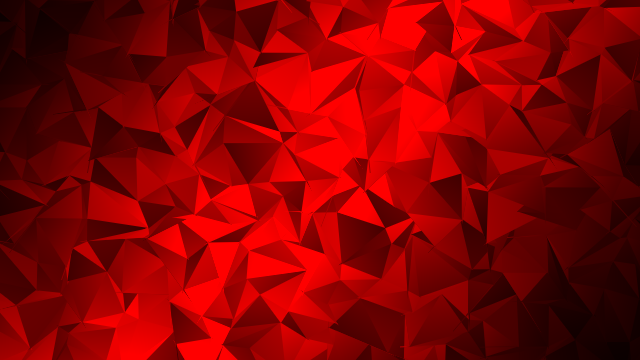
Give the GLSL for this background, as a WebGL 1 fragment shader.

```glsl
precision highp float;
// Low-poly field of red facets, lit by a slanted band of light that fades to black.
// A jittered grid is split into triangles; folded triangles overlap as sharp shards.
// Each facet has a random shade and slight tilt, multiplied by the band's glow.

#define ROWS 13.5                    // grid cells per canvas height
#define JITTER 0.74                  // vertex displacement in cells, below 1
#define SHADE_MIN 0.36               // darkest facet
#define SHADE_MAX 1.02               // brightest facet
#define TILT 0.10                    // brightness slope inside a facet
#define BAND_FOOT vec2(0.52, 0.0)    // where the light band meets the bottom
#define BAND_NORMAL vec2(0.827, -0.562)
#define BAND_WIDTH 0.70
#define CORE_WIDTH 0.22
#define CORE_GAIN 0.20
#define FACET_RED vec3(1.0, 0.0, 0.0)

uniform vec2 u_resolution;

float hash(vec2 p) {
  return fract(sin(dot(p, vec2(127.1, 311.7))) * 43758.5453);
}

vec2 gridVertex(vec2 id) {
  vec2 offset = vec2(hash(id), hash(id + 57.3)) * 2.0 - 1.0;
  return id + JITTER * offset;
}

// Signed distance to the line a-b, positive on its left
float edgeDistance(vec2 p, vec2 a, vec2 b) {
  vec2 e = b - a;
  vec2 r = p - a;
  return (e.x * r.y - e.y * r.x) / max(length(e), 0.0001);
}

// Paint one triangle over the shade, softening only outside its edges
float paintFacet(float shade, vec2 p, vec2 a, vec2 b, vec2 c, vec2 seed, float pixel) {
  float winding = edgeDistance(c, a, b) < 0.0 ? -1.0 : 1.0;
  float inside = min(winding * edgeDistance(p, a, b),
                 min(winding * edgeDistance(p, b, c), winding * edgeDistance(p, c, a)));
  float coverage = clamp(inside / pixel + 1.0, 0.0, 1.0);
  float angle = 6.2832 * hash(seed + 11.7);
  float slope = dot(p - (a + b + c) / 3.0, vec2(cos(angle), sin(angle)));
  float facet = mix(SHADE_MIN, SHADE_MAX, hash(seed + 3.1)) + TILT * slope;
  return mix(shade, facet, coverage);
}

// Broad falloff around the slanted band plus a brighter core
float bandGlow(vec2 p) {
  float d = abs(dot(p - BAND_FOOT, BAND_NORMAL));
  float core = d / CORE_WIDTH;
  return exp(-pow(d / BAND_WIDTH, 2.2)) + CORE_GAIN * exp(-core * core);
}

void main() {
  vec2 canvas = gl_FragCoord.xy / u_resolution.y;
  vec2 p = canvas * ROWS;
  float pixel = ROWS / u_resolution.y;
  vec2 home = floor(p);
  float shade = SHADE_MIN;

  // Two triangles per neighbouring cell, cut along a random diagonal
  for (int j = -1; j <= 1; j++) {
    for (int i = -1; i <= 1; i++) {
      vec2 id = home + vec2(float(i), float(j));
      vec2 a = gridVertex(id);
      vec2 b = gridVertex(id + vec2(1.0, 0.0));
      vec2 c = gridVertex(id + vec2(1.0, 1.0));
      vec2 d = gridVertex(id + vec2(0.0, 1.0));
      vec2 seed = id + 0.37;
      if (hash(id + 91.9) < 0.5) {
        shade = paintFacet(shade, p, a, b, c, seed, pixel);
        shade = paintFacet(shade, p, a, c, d, seed + 23.6, pixel);
      } else {
        shade = paintFacet(shade, p, a, b, d, seed, pixel);
        shade = paintFacet(shade, p, b, c, d, seed + 23.6, pixel);
      }
    }
  }

  float light = clamp(shade * bandGlow(canvas), 0.0, 1.0);
  gl_FragColor = vec4(FACET_RED * light, 1.0);
}
```
